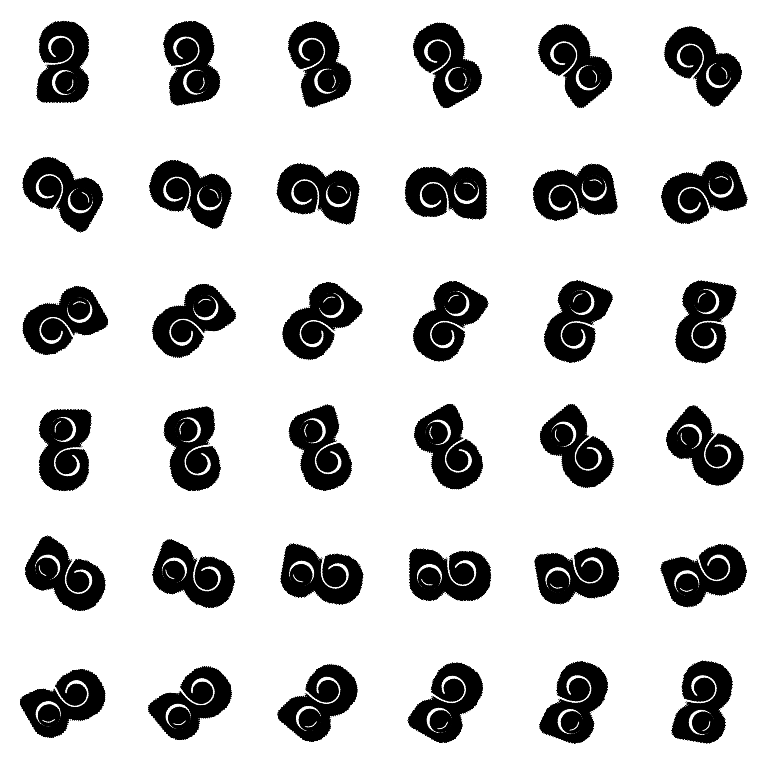
Give the GLSL for this pattern, as a WebGL 2 fragment shader.

```glsl
#version 300 es
precision highp float;

#define REPEATS 6.0
#define CELL_UNITS 128.0
#define TURN_STEP 10.0
#define NECK_BLEND 5.0
#define RAGGED 0.55
#define LINE_HALF 0.75
#define RING_RADIUS 12.2
#define SPIRAL_START 220.0
#define SPIRAL_END 400.0
#define INK vec3(0.0)
#define PAPER vec3(1.0)

uniform vec2 u_resolution;
out vec4 outColor;

float roundBox(vec2 p, vec2 halfSize, float radius) {
  vec2 d = abs(p) - halfSize + radius;
  return length(max(d, 0.0)) + min(max(d.x, d.y), 0.0) - radius;
}

float smoothUnion(float a, float b, float k) {
  float h = max(k - abs(a - b), 0.0) / k;
  return min(a, b) - 0.25 * h * h * k;
}

// Fine teeth along the outline
float raggedEdge(vec2 p) {
  return RAGGED * (sin(p.x * 2.1 + 0.4 * p.y) * sin(p.y * 2.2 - 0.3 * p.x)
       + 0.5 * sin(p.x * 0.63 + 1.0) * sin(p.y * 0.57));
}

// Large round head blended into a skewed foot with one sharper corner
float silhouette(vec2 p) {
  float head = roundBox(p - vec2(0.0, 18.0), vec2(24.8), 22.0);
  vec2 f = p - vec2(-1.0, -21.0);
  f.x -= 0.1 * f.y;
  float corner = f.x < 0.0 ? (f.y < 0.0 ? 9.0 : 14.0) : 16.0;
  float foot = roundBox(f, vec2(25.5, 17.5), corner);
  return smoothUnion(head, foot, NECK_BLEND);
}

// Groove entering from the side, circling the head and curling inward
float spiralGroove(vec2 p) {
  float angle = mod(degrees(atan(p.y, p.x)) - SPIRAL_START, 360.0);
  float nearest = 1e3;
  for (int turn = 0; turn < 2; turn++) {
    float t = angle + 360.0 * float(turn);
    if (t > SPIRAL_END) continue;
    float radius = RING_RADIUS + 10.0 * exp(-t / 28.0)
                 - 2.8 * smoothstep(270.0, 390.0, t);
    float swell = (t - 285.0) / 48.0;
    float halfWidth = LINE_HALF + 1.0 * exp(-swell * swell)
                    + 0.8 * exp(-t / 20.0)
                    - 2.0 * smoothstep(365.0, SPIRAL_END, t);
    nearest = min(nearest, abs(length(p) - radius) - halfWidth);
  }
  return nearest;
}

// Crescent to the left of the foot's pupil, thin arc to its right
float footGroove(vec2 p) {
  float crescent = max(length(p) - 12.5, 11.3 - length(p - vec2(2.1, -0.2)));
  float arc = max(abs(length(p) - 8.4) - 0.55,
                  6.0 - dot(p, normalize(vec2(0.9, -0.45))));
  return min(crescent, arc);
}

void main() {
  vec2 grid = gl_FragCoord.xy / u_resolution * REPEATS;
  vec2 cell = floor(grid);
  vec2 p = (fract(grid) - 0.5) * CELL_UNITS;
  float pixel = CELL_UNITS * REPEATS / min(u_resolution.x, u_resolution.y);

  // Each repeat turns a further step, counted row by row from the top
  float index = (REPEATS - 1.0 - cell.y) * REPEATS + cell.x;
  float a = radians(TURN_STEP * index);
  p = mat2(cos(a), -sin(a), sin(a), cos(a)) * p;

  float wear = raggedEdge(p);
  float body = silhouette(p) + wear;
  float groove = min(spiralGroove(p - vec2(-3.0, 15.0)),
                     footGroove(p - vec2(0.5, -18.5))) + 0.3 * wear;
  float shape = max(body, -groove);

  float ink = 1.0 - smoothstep(-0.5 * pixel, 0.5 * pixel, shape);
  outColor = vec4(mix(PAPER, INK, ink), 1.0);
}
```
